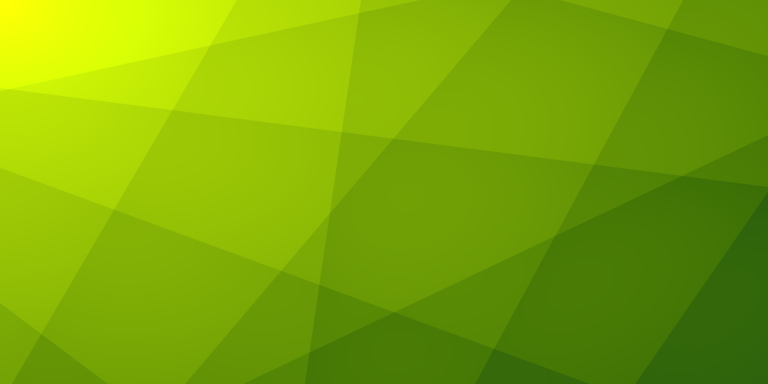
A Shadertoy shader for this background:

```glsl
// Overlapping translucent green facets, lit from the upper left corner.

const int EDGE_COUNT = 11;

// Facet edges as (start.xy, end.xy) in canvas heights; shade falls to the right of travel.
const vec4 EDGES[EDGE_COUNT] = vec4[](
    vec4(0.000, 0.763, 1.094, 1.000),
    vec4(0.000, 0.771, 2.000, 0.513),
    vec4(0.000, 0.563, 1.536, 0.000),
    vec4(0.000, 0.211, 0.281, 0.000),
    vec4(0.031, 0.000, 0.617, 1.000),
    vec4(0.794, 0.000, 0.940, 1.000),
    vec4(0.482, 0.000, 1.331, 1.000),
    vec4(1.237, 0.000, 1.779, 1.000),
    vec4(1.654, 0.000, 2.000, 0.500),
    vec4(0.633, 0.000, 2.000, 0.648),
    vec4(1.458, 1.000, 2.000, 0.854)
);

// Signed distance to a line, positive on its right side.
float lineDistance(vec2 p, vec2 start, vec2 end) {
    vec2 dir = normalize(end - start);
    return dot(p - start, vec2(dir.y, -dir.x));
}

// Shade past an edge: strongest beside it, settling to a constant.
float facetShade(float dist, float blur, float nearShade, float farShade) {
    float inside = smoothstep(-blur, blur, dist);
    return inside * mix(farShade, nearShade, exp(-4.0 * max(dist, 0.0)));
}

// Broad falloff with a compact glow around the light.
float cornerLight(vec2 p, vec2 light) {
    vec2 offset = p - light;
    float falloff = length(offset * vec2(0.20, 0.34));
    return 0.93 - falloff + 0.12 * exp(-4.0 * length(offset));
}

// Forest green through lime to yellow.
vec3 greenRamp(float tone) {
    float blue = 0.02 + 0.06 * (1.0 - smoothstep(0.10, 0.26, tone));
    return clamp(vec3(tone, 0.22 + 0.92 * tone, blue), 0.0, 1.0);
}

void mainImage(out vec4 fragColor, in vec2 fragCoord) {
    vec2 p = fragCoord / iResolution.y;
    float blur = 0.8 / iResolution.y;

    // Every facet darkens the light beneath it.
    float tone = cornerLight(p, vec2(0.0, 1.0));
    for (int i = 0; i < EDGE_COUNT; i++) {
        float dist = lineDistance(p, EDGES[i].xy, EDGES[i].zw);
        tone -= facetShade(dist, blur, 0.065, 0.022);
    }

    fragColor = vec4(greenRamp(max(tone, 0.13)), 1.0);
}
```
